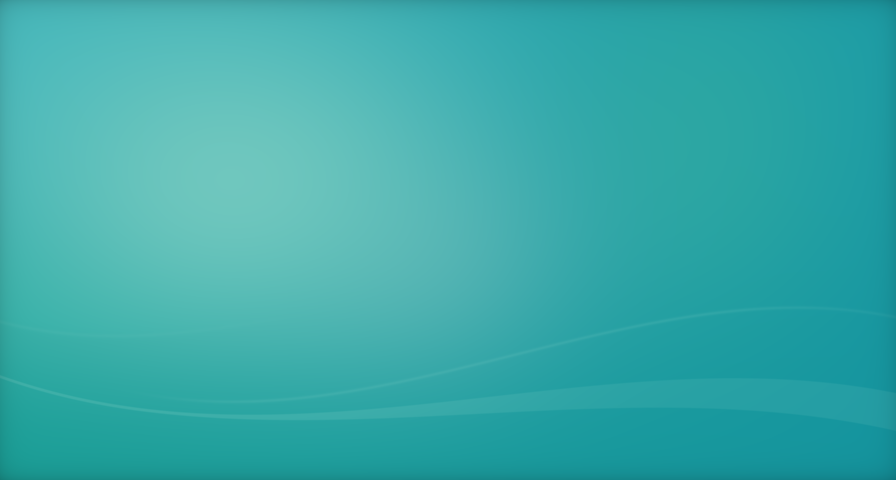
Reproduce this background procedurally as a WebGL 2 fragment shader.

```glsl
#version 300 es
precision highp float;
// Calm teal backdrop: a four-corner colour blend with broad elliptical glows,
// crossed near the bottom by a translucent ribbon and fine cubic wave lines,
// and closed by a thin dark border shade.

uniform vec2 u_resolution;
out vec4 outColor;

const vec3 TOP_LEFT = vec3(0.25, 0.71, 0.73);
const vec3 TOP_RIGHT = vec3(0.11, 0.61, 0.65);
const vec3 BOTTOM_LEFT = vec3(0.10, 0.63, 0.60);
const vec3 BOTTOM_RIGHT = vec3(0.08, 0.58, 0.62);
const vec3 PALE_MINT = vec3(0.46, 0.79, 0.75);
const vec3 MISTY_TEAL = vec3(0.38, 0.70, 0.71);
const vec3 SEA_GREEN = vec3(0.18, 0.66, 0.63);
const vec3 LEAF_GREEN = vec3(0.20, 0.70, 0.65);
const vec3 HIGHLIGHT = vec3(0.52, 0.82, 0.78);

// Soft elliptical falloff, 1 at the centre
float glow(vec2 p, vec2 centre, vec2 radius) {
    vec2 d = (p - centre) / radius;
    return exp(-dot(d, d));
}

// Cubic wave whose turning points are low and high
float wave(float x, vec2 low, vec2 high) {
    float t = (x - low.x) / (high.x - low.x);
    return mix(low.y, high.y, t * t * (3.0 - 2.0 * t));
}

// Smooth coverage of the area below a curve
float below(float y, float curve, float blur) {
    return 1.0 - smoothstep(curve - blur, curve + blur, y);
}

// Thin soft stroke along a curve
float stroke(float y, float curve, float width) {
    float d = (y - curve) / width;
    return exp(-d * d);
}

vec3 backdrop(vec2 p) {
    vec3 upper = mix(TOP_LEFT, TOP_RIGHT, smoothstep(0.0, 1.0, p.x));
    vec3 lower = mix(BOTTOM_LEFT, BOTTOM_RIGHT, p.x);
    vec3 color = mix(lower, upper, smoothstep(0.0, 0.9, p.y));
    color = mix(color, SEA_GREEN, 0.75 * glow(p, vec2(0.78, 0.70), vec2(0.17, 0.38)));
    color = mix(color, LEAF_GREEN, 0.45 * glow(p, vec2(0.0, 0.36), vec2(0.28, 0.16)));
    color = mix(color, MISTY_TEAL, 0.55 * glow(p, vec2(0.48, 0.46), vec2(0.17, 0.27)));
    return mix(color, PALE_MINT, 0.90 * glow(p, vec2(0.26, 0.62), vec2(0.26, 0.36)));
}

vec3 addWaves(vec3 color, vec2 p, float pixel) {
    // Ribbon widening to the right
    float top = wave(p.x, vec2(0.28, 0.136), vec2(0.82, 0.212));
    float thickness = 0.006 + 0.075 * smoothstep(0.15, 1.1, p.x);
    float ribbon = below(p.y, top, pixel) - below(p.y, top - thickness, pixel);
    color = mix(color, HIGHLIGHT, ribbon * mix(0.24, 0.13, smoothstep(0.1, 0.8, p.x)));

    // Fine rising line
    float line = wave(p.x, vec2(0.26, 0.163), vec2(0.89, 0.359));
    float lineFade = smoothstep(0.12, 0.3, p.x) * (1.0 - 0.5 * smoothstep(0.75, 1.0, p.x));
    color = mix(color, HIGHLIGHT, 0.15 * lineFade * stroke(p.y, line, 0.0035));

    // Faint swell at the left
    float swell = wave(p.x, vec2(0.13, 0.300), vec2(0.60, 0.410));
    float swellFade = 1.0 - smoothstep(0.05, 0.4, p.x);
    color = mix(color, HIGHLIGHT, 0.08 * swellFade * stroke(p.y, swell, 0.004));
    return color * (1.0 - 0.015 * below(p.y, swell, 0.02) * swellFade);
}

// Dark rim measured in canvas heights from the nearest sides
float borderShade(vec2 p, float aspect) {
    vec2 edge = min(p, 1.0 - p) * vec2(aspect, 1.0);
    vec2 rim = exp(-edge / 0.020);
    return 1.0 - 0.10 * rim.x - 0.13 * rim.y;
}

void main() {
    vec2 p = gl_FragCoord.xy / u_resolution;
    float pixel = 1.0 / u_resolution.y;
    vec3 color = addWaves(backdrop(p), p, pixel);
    color *= borderShade(p, u_resolution.x / u_resolution.y);
    outColor = vec4(color, 1.0);
}
```
